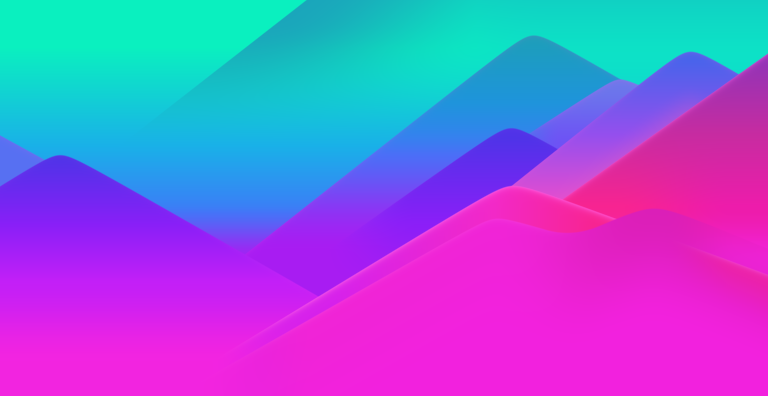
This background is drawn by a Shadertoy shader. Its source:

```glsl
// Layered neon mountain ridges: mint sky, violet slopes and magenta foothills.

const float WIDTH = 1.94; // scene width, in scene heights

const vec3 MINT    = vec3(0.04, 0.94, 0.75);
const vec3 TEAL    = vec3(0.11, 0.62, 0.73);
const vec3 CYAN    = vec3(0.10, 0.69, 0.91);
const vec3 AZURE   = vec3(0.24, 0.48, 0.97);
const vec3 INDIGO  = vec3(0.31, 0.20, 0.91);
const vec3 VIOLET  = vec3(0.54, 0.12, 0.97);
const vec3 PURPLE  = vec3(0.66, 0.11, 0.95);
const vec3 MAGENTA = vec3(0.95, 0.14, 0.88);
const vec3 ROSE    = vec3(0.97, 0.14, 0.57);
const vec3 PLUM    = vec3(0.58, 0.20, 0.71);
const vec3 GLOW    = vec3(1.00, 0.38, 0.90);

// Linear ramp through three colours placed at rising stops
vec3 ramp(vec3 low, vec3 mid, vec3 high, vec3 stops, float t) {
    float a = clamp((t - stops.x) / (stops.y - stops.x), 0.0, 1.0);
    float b = clamp((t - stops.y) / (stops.z - stops.y), 0.0, 1.0);
    return mix(mix(low, mid, a), high, b);
}

// Height of a rounded peak with separate left and right slopes
float ridge(float x, vec2 peak, float left, float right, float roundness) {
    float d = x - peak.x;
    float bend = sqrt(d * d + roundness * roundness) - roundness;
    return peak.y - 0.5 * ((right - left) * d + (left + right) * bend);
}

// Smooth maximum, joins two hills with a soft valley
float smoothMax(float a, float b, float k) {
    float h = max(k - abs(a - b), 0.0) / k;
    return max(a, b) + 0.25 * k * h * h;
}

// Cover the scene where depth is positive, with a thin lit rim
vec3 cover(vec3 under, vec3 color, float depth, float alpha, float rim) {
    float soft = 1.0 / iResolution.y;
    vec3 lit = mix(color, GLOW, rim * exp(-max(depth, 0.0) / 0.007));
    return mix(under, lit, alpha * smoothstep(-soft, soft, depth));
}

void mainImage(out vec4 fragColor, in vec2 fragCoord) {
    vec2 p = fragCoord / iResolution.xy * vec2(WIDTH, 1.0);
    float x = p.x, y = p.y, depth;

    // Sky
    vec3 col = ramp(AZURE, CYAN, MINT, vec3(0.46, 0.63, 0.88), y);
    col = mix(PURPLE, col, smoothstep(0.33, 0.49, y));
    col = mix(col, vec3(0.05, 0.87, 0.79), 0.7 * smoothstep(0.9, 1.4, x) * smoothstep(0.6, 0.9, y));

    // Wide shaded slope, dissolving to the right and downwards
    depth = ridge(x, vec2(1.2, 1.328), 0.78, 0.0, 0.01) - y;
    float shade = 0.9 * (1.0 - smoothstep(0.0, 0.52, depth)) * smoothstep(0.62, 0.95, y);
    col = cover(col, TEAL, depth, shade, 0.0);

    // Tall blue mountain
    depth = ridge(x, vec2(1.344, 0.910), 0.79, 0.58, 0.03) - y;
    vec3 blue = ramp(AZURE, vec3(0.12, 0.58, 0.86), TEAL, vec3(0.61, 0.74, 0.90), y);
    blue = mix(PURPLE, blue, smoothstep(0.36, 0.68, y));
    col = cover(col, blue, depth, 1.0, 0.10);

    // Lavender shoulder
    depth = ridge(x, vec2(1.563, 0.799), 0.65, 0.45, 0.02) - y;
    vec3 lavender = mix(vec3(0.43, 0.32, 0.96), vec3(0.42, 0.47, 0.92), smoothstep(0.62, 0.80, y));
    col = cover(col, lavender, depth, smoothstep(1.25, 1.42, x), 0.15);

    // Indigo mountain
    depth = ridge(x, vec2(1.289, 0.676), 0.71, 0.58, 0.03) - y;
    vec3 indigo = ramp(PURPLE, VIOLET, INDIGO, vec3(0.28, 0.44, 0.65), y);
    col = cover(col, indigo, depth, smoothstep(0.80, 1.05, x), 0.04);

    // Bright ridge, warming towards its foot
    depth = ridge(x, vec2(1.741, 0.869), 0.80, 0.60, 0.03) - y;
    vec3 bright = ramp(vec3(0.88, 0.30, 0.82), vec3(0.58, 0.31, 0.93),
                       vec3(0.28, 0.39, 0.92), vec3(0.50, 0.66, 0.85), y);
    bright = mix(bright, vec3(0.88, 0.36, 0.78), 0.7 * smoothstep(0.08, 0.24, depth));
    col = cover(col, bright, depth, 1.0, 0.15);

    // Red slope at the right
    depth = ridge(x, vec2(2.4, 1.188), 0.71, 0.0, 0.01) - y;
    vec3 foot = mix(ROSE, vec3(0.93, 0.11, 0.67), smoothstep(1.55, 1.85, x));
    vec3 red = ramp(foot, vec3(0.78, 0.17, 0.63), PLUM, vec3(0.48, 0.66, 0.84), y);
    red = mix(MAGENTA, red, smoothstep(0.32, 0.48, y));
    col = cover(col, red, depth, 1.0, 0.45);

    // Left mountain and the blue one behind it
    depth = ridge(x, vec2(-0.1, 0.708), 0.55, 0.55, 0.01) - y;
    col = cover(col, vec3(0.34, 0.44, 0.95), depth, 1.0 - smoothstep(0.1, 0.25, x), 0.1);
    depth = ridge(x, vec2(0.151, 0.608), 0.63, 0.573, 0.03) - y;
    vec3 left = ramp(vec3(0.76, 0.12, 0.97), VIOLET, INDIGO, vec3(0.29, 0.43, 0.60), y);
    left = mix(MAGENTA, left, smoothstep(0.08, 0.31, y));
    col = cover(col, left, depth, 1.0, 0.06);

    // Glowing pink crest
    depth = ridge(x, vec2(1.289, 0.530), 0.61, 0.37, 0.035) - y;
    vec3 crest = ramp(vec3(0.84, 0.13, 0.92), vec3(0.95, 0.16, 0.78), ROSE, vec3(0.85, 1.25, 1.50), x);
    col = cover(col, crest, depth, smoothstep(0.52, 0.82, x), 0.75);

    // Magenta foothills
    float nearHill = ridge(x, vec2(1.249, 0.447), 0.57, 0.30, 0.03);
    float farHill = ridge(x, vec2(1.651, 0.473), 0.45, 0.42, 0.05);
    depth = smoothMax(nearHill, farHill, 0.05) - y;
    vec3 hillTop = mix(vec3(0.94, 0.14, 0.84), vec3(0.86, 0.12, 0.72), smoothstep(1.25, 1.65, x));
    vec3 hill = mix(hillTop, vec3(0.95, 0.13, 0.87), smoothstep(0.0, 0.30, depth));
    float fade = smoothstep(0.45, 0.80, x) * (1.0 - 0.8 * smoothstep(1.68, 1.86, x) * smoothstep(0.2, 0.0, depth));
    col = cover(col, hill, depth, fade, 0.25 * (1.0 - smoothstep(1.30, 1.50, x)));

    fragColor = vec4(col, 1.0);
}
```
